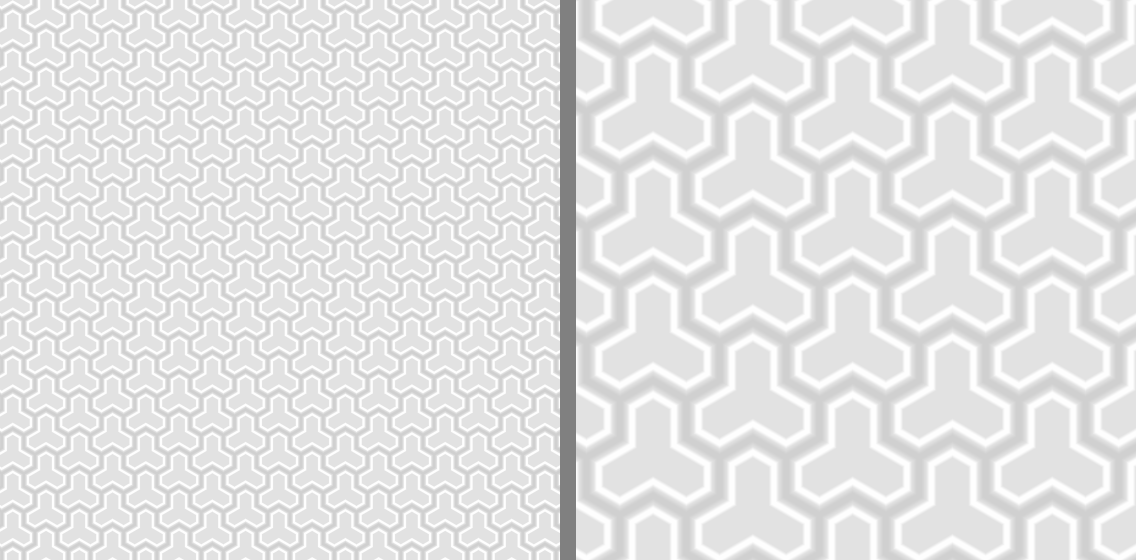
Left, the full canvas; right, a detail of the centre.
Write a WebGL 2 fragment shader that draws this pattern.

```glsl
#version 300 es
precision highp float;
// Interlocking three-armed tiles in pale grey, each with a white inner outline.

uniform vec2 u_resolution;
out vec4 fragColor;

// Mitred distance from the spine of one tile; its border lies at 0.2887.
float tripodLevel(vec2 p) {
  p.x = abs(p.x);
  vec2 upArm = p;
  vec2 sideArm = vec2(dot(p, vec2(0.5, 0.866025)), dot(p, vec2(0.866025, -0.5)));
  vec2 arm = upArm.y > sideArm.y ? upArm : sideArm;
  float across = abs(arm.x);
  float tip = 0.5 * across + 0.866025 * arm.y - 0.288675;
  return max(across, tip);
}

// Depth inside the nearest tile of a triangular lattice with unit spacing.
float tileDepth(vec2 p) {
  float column = p.x / 0.866025;
  vec2 cell = round(vec2(column, p.y - 0.5 * column));
  float level = 10.0;
  for (int i = -1; i <= 1; i++) {
    for (int j = -1; j <= 1; j++) {
      vec2 id = cell + vec2(i, j);
      vec2 center = vec2(0.866025 * id.x, id.y + 0.5 * id.x);
      level = min(level, tripodLevel(p - center));
    }
  }
  return max(0.288675 - level, 0.0);
}

void main() {
  float repeats = 14.58;
  vec2 uv = gl_FragCoord.xy / u_resolution;
  float depth = tileDepth((uv - vec2(0.498, 0.463)) * repeats);
  float soft = max(0.018, 0.7 * repeats / u_resolution.y);

  // Soft dark seam between tiles
  vec3 seam = vec3(0.815);
  vec3 body = vec3(0.885);
  vec3 color = mix(seam, body, smoothstep(0.015, 0.07, depth));

  // White outline set in from the border
  float outline = smoothstep(0.076 - soft, 0.076 + soft, depth)
                - smoothstep(0.137 - soft, 0.137 + soft, depth);
  color = mix(color, vec3(0.995), outline);

  fragColor = vec4(color, 1.0);
}
```
